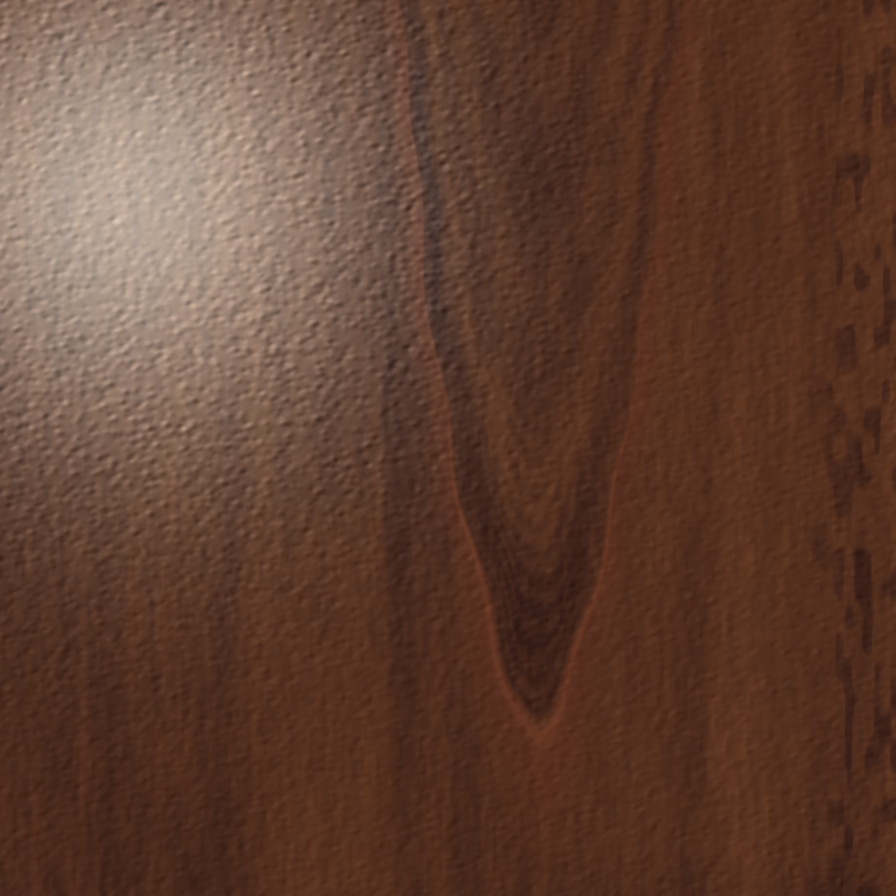
Reproduce this texture procedurally as a WebGL 2 fragment shader.

```glsl
#version 300 es
precision highp float;
// Dark brown wood with a nested arch figure, a pebbled varnish and a soft glare.

uniform vec2 u_resolution;
out vec4 fragColor;

const vec3 DARK_WOOD  = vec3(0.20, 0.105, 0.085);
const vec3 LIGHT_WOOD = vec3(0.41, 0.235, 0.140);
const vec3 RED_WOOD   = vec3(0.355, 0.180, 0.120);
const vec3 GLARE      = vec3(0.43, 0.49, 0.49);

const vec2  GLARE_CENTER = vec2(0.14, 0.78);
const float GLARE_RADIUS = 0.29;
const vec2  ARCH_TIP     = vec2(0.60, 0.20);
const float ARCH_WIDTH   = 0.18;
const float ARCH_POWER   = 1.8;
const float BAND_FREQ    = 27.0;
const float RING_FREQ    = 200.0;
const vec2  PEBBLE_CELLS = vec2(105.0, 145.0);
const vec2  LIGHT_DIR    = vec2(-0.6, 0.8);

vec2 hash2(vec2 p) {
    vec3 q = fract(p.xyx * vec3(0.1031, 0.1030, 0.0973));
    q += dot(q, q.yzx + 33.33);
    return fract((q.xx + q.yz) * q.zy);
}

float valueNoise(vec2 p) {
    vec2 i = floor(p), f = fract(p);
    f = f * f * (3.0 - 2.0 * f);
    float low  = mix(hash2(i).x, hash2(i + vec2(1, 0)).x, f.x);
    float high = mix(hash2(i + vec2(0, 1)).x, hash2(i + vec2(1, 1)).x, f.x);
    return mix(low, high, f.y);
}

// Signed noise around zero.
float streak(vec2 p) { return valueNoise(p) - 0.5; }

// Slope toward the light of round bumps and dents, one per cell.
float pebbleSlope(vec2 p) {
    vec2 cell = floor(p);
    float slope = 0.0;
    for (int y = -1; y <= 1; y++) {
        for (int x = -1; x <= 1; x++) {
            vec2 c = cell + vec2(x, y);
            vec2 d = p - c - hash2(c);
            float height = 2.0 * hash2(c + 71.0).x - 1.0;
            slope += height * dot(d, LIGHT_DIR) * exp(-4.0 * dot(d, d));
        }
    }
    return slope * 1.5;
}

// Height above the outermost arch line; positive inside the arch.
float archRise(vec2 p) {
    float wobble = 0.012 * streak(p * vec2(4.0, 7.0)) + 0.004 * sin(p.y * 31.0);
    float side = abs(p.x - ARCH_TIP.x + wobble) / ARCH_WIDTH;
    return p.y - ARCH_TIP.y - pow(side, ARCH_POWER)
         + 0.025 * streak(p * vec2(45.0, 9.0));
}

void main() {
    vec2 uv = gl_FragCoord.xy / u_resolution;
    float rise = archRise(uv);
    float sideDist = uv.x - ARCH_TIP.x;
    float inside = smoothstep(-0.012, 0.02, rise);

    // Vertical grain, from broad streaks to fine fibres.
    vec2 bent = uv + vec2(0.008 * sin(uv.y * 5.0 + uv.x * 9.0), 0.0);
    float tone = 0.53 + 0.10 * smoothstep(0.62, 0.72, uv.x);
    float outer = 1.0 - 0.6 * inside;
    tone += outer * 0.24 * streak(bent * vec2(17.0, 1.3) + 5.0);
    tone += outer * 0.20 * streak(bent * vec2(48.0, 2.5) + 19.0);
    tone += 0.17 * streak(uv * vec2(130.0, 13.0));
    tone += 0.17 * streak(uv * vec2(230.0, 55.0) + 40.0);
    tone += 0.10 * streak(uv * vec2(5.0, 4.0) + 8.0);

    // Dark heartwood line left of the arch.
    float heart = (bent.x - 0.452) / 0.021;
    tone -= 0.24 * exp(-heart * heart) * smoothstep(0.95, 0.55, uv.y);

    // Arch: dark outer band, broad inner bands, fine rings near the tip.
    float edgeBand = inside * (1.0 - smoothstep(0.07, 0.23, rise));
    float leftBias = 1.0 - 0.65 * smoothstep(0.03, 0.09, sideDist);
    tone -= 0.32 * edgeBand * leftBias;
    tone += inside * (0.09 * cos((rise - 0.24) * BAND_FREQ) - 0.05);
    float ringPhase = rise * RING_FREQ + 3.0 * streak(uv * vec2(20.0, 12.0));
    tone += 0.10 * inside * sin(ringPhase) * exp(-pow(sideDist * 22.0, 2.0))
          * smoothstep(0.40, 0.20, rise);
    tone -= 0.12 * inside * smoothstep(0.45, 0.85, uv.y)
          * smoothstep(0.12, 0.03, abs(sideDist));

    // Short dark flecks along the right edge.
    float fleck = smoothstep(0.52, 0.80, valueNoise(uv * vec2(95.0, 32.0) + 60.0));
    tone -= 0.38 * fleck * smoothstep(0.89, 0.96, uv.x);
    tone -= 0.10 * smoothstep(0.06, 0.0, uv.y) * smoothstep(0.5, 0.7, uv.x);

    vec3 color = mix(DARK_WOOD, LIGHT_WOOD, clamp(tone, 0.0, 1.0));

    // Reddish wood bordering the arch, with a thin bright rim.
    float border = smoothstep(-0.22, -0.04, rise) * (1.0 - inside);
    color = mix(color, RED_WOOD, 0.6 * border);
    float rim = (rise + 0.014) / 0.014;
    color += vec3(0.055, 0.030, 0.018) * exp(-rim * rim) * smoothstep(0.8, 0.3, uv.y);

    // Glare and the varnish relief it reveals.
    vec2 fromGlare = (uv - GLARE_CENTER) / GLARE_RADIUS;
    float glare = exp(-dot(fromGlare, fromGlare));
    vec2 tilted = vec2(uv.x + 0.3 * uv.y, uv.y - 0.2 * uv.x);
    float relief = pebbleSlope(tilted * PEBBLE_CELLS);
    color += GLARE * glare;
    color += vec3(1.0, 0.92, 0.86) * relief * (0.07 + 0.75 * glare * (1.15 - glare));

    fragColor = vec4(clamp(color, 0.0, 1.0), 1.0);
}
```
